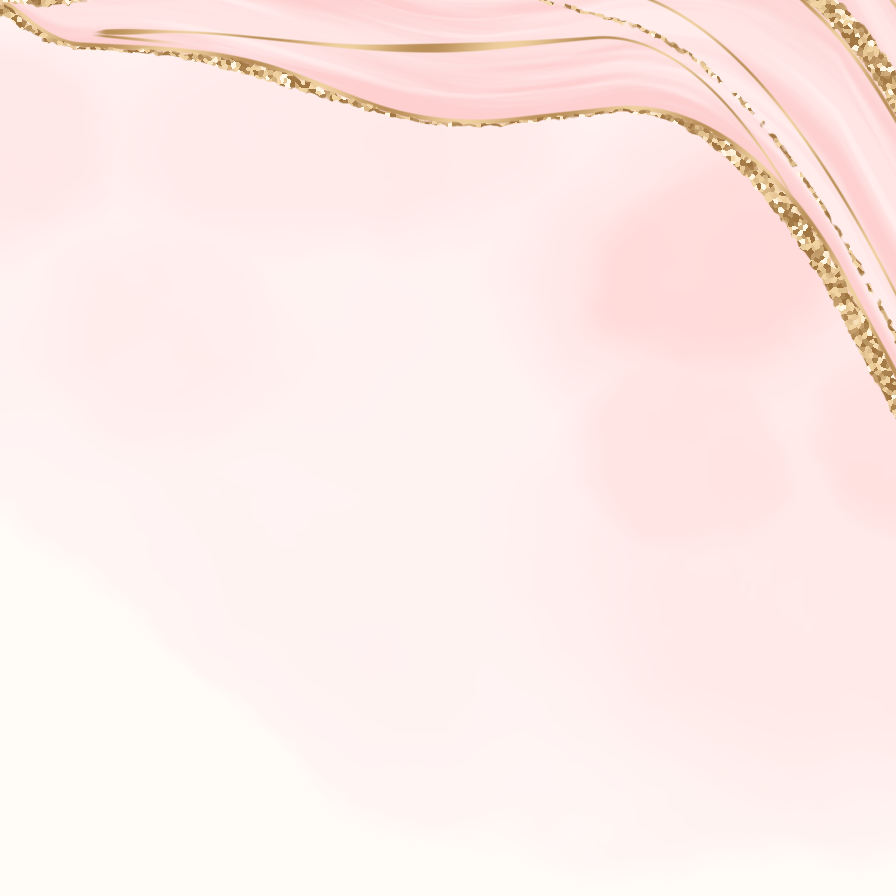
A three.js fragment shader for this background:

```glsl
#define CREAM vec3(1.0, 0.984, 0.968)
#define BLUSH vec3(1.0, 0.953, 0.950)
#define ROSE vec3(1.0, 0.855, 0.850)
#define MARBLE_PALE vec3(1.0, 0.925, 0.920)
#define MARBLE_DEEP vec3(0.995, 0.815, 0.815)
#define GOLD_DARK vec3(0.68, 0.50, 0.28)
#define GOLD_LIGHT vec3(0.95, 0.83, 0.64)
#define GRAINS 190.0
#define SOFT 0.0012
#define STEP 0.002

varying vec2 vUv;

float hash(vec2 p) {
  return fract(sin(dot(p, vec2(127.1, 311.7))) * 43758.55);
}

float noise(vec2 p) {
  vec2 i = floor(p), f = fract(p);
  f = f * f * (3.0 - 2.0 * f);
  return mix(mix(hash(i), hash(i + vec2(1.0, 0.0)), f.x),
             mix(hash(i + vec2(0.0, 1.0)), hash(i + 1.0), f.x), f.y);
}

float fbm(vec2 p) {
  float sum = 0.0, amp = 0.5;
  for (int i = 0; i < 5; i++) {
    sum += amp * noise(p);
    p = p * 2.03 + 17.3;
    amp *= 0.5;
  }
  return sum;
}

// Rounded change of slope at one place along a curve
float bend(float x, float at, float change, float r) {
  float t = x - at, c = clamp(t, -r, r) + r;
  return change * (c * c / (4.0 * r) + max(t - r, 0.0));
}

// Curves, as depth below the top edge
float hemCurve(float x) {
  return 0.016 + 0.62 * x + bend(x, 0.06, -0.56, 0.03) + bend(x, 0.199, 0.23, 0.05)
    + bend(x, 0.495, -0.40, 0.08) + bend(x, 0.81, 1.98, 0.127);
}
float crestCurve(float x) {
  return 0.037 - 0.01 * x + bend(x, 0.215, 0.11, 0.05) + bend(x, 0.404, -0.10, 0.05)
    + bend(x, 0.52, -0.08, 0.05) + bend(x, 0.781, 1.88, 0.117);
}
float sparkCurve(float x) { return -0.1634 + 0.27 * x + bend(x, 0.846, 1.75, 0.156); }
float threadCurve(float x) { return -0.2546 + 0.35 * x + bend(x, 0.872, 1.8, 0.156); }
float cornerCurve(float x) { return -0.8535 + 0.95 * x + bend(x, 0.964, 0.9, 0.052); }
float creamCurve(float x) {
  return 0.585 + 0.35 * x + bend(x, 0.13, 0.9, 0.05) + bend(x, 0.34, -1.13, 0.06);
}

// Signed distance to a curve from two of its heights; positive below it
float below(vec2 q, float y, float yNext) {
  float slope = (yNext - y) / STEP;
  return (q.y - y) / sqrt(1.0 + slope * slope);
}

float bump(float x, float at, float r) { return exp(-pow((x - at) / r, 2.0)); }
float band(float d, float halfWidth) { return 1.0 - smoothstep(-SOFT, SOFT, abs(d) - halfWidth); }
float blot(vec2 p, vec2 at, vec2 size) { return 1.0 - smoothstep(0.5, 1.2, length((p - at) / size)); }

// Faceted gold grains
vec3 glitter(vec2 q) {
  vec2 p = q * GRAINS, cell = floor(p), best = cell;
  float nearest = 9.0;
  for (int j = -1; j <= 1; j++) for (int i = -1; i <= 1; i++) {
    vec2 c = cell + vec2(float(i), float(j));
    float d = length(c + vec2(hash(c), hash(c + 41.0)) - p);
    if (d < nearest) { nearest = d; best = c; }
  }
  float shine = hash(best + 7.0);
  vec3 col = mix(GOLD_DARK * 0.92, GOLD_LIGHT, smoothstep(0.1, 0.8, shine));
  return mix(col, vec3(1.0, 0.97, 0.9), smoothstep(0.8, 0.95, shine));
}

vec3 watercolour(vec2 q) {
  vec2 warp = vec2(fbm(q * 6.0), fbm(q * 6.0 + 31.0)) - 0.48;
  vec2 p = q + 0.12 * warp;
  vec3 col = mix(BLUSH, ROSE, 0.12 * (fbm(q * 5.0 + 9.0) - 0.4));
  // Broad pale washes
  float wash = 0.42 * blot(p, vec2(0.0, 0.15), vec2(0.15, 0.13));
  wash = max(wash, 0.32 * blot(p, vec2(0.38, 0.16), vec2(0.32, 0.14)));
  wash = max(wash, 0.22 * blot(p, vec2(0.19, 0.37), vec2(0.17, 0.15)));
  wash = max(wash, 0.34 * blot(p, vec2(0.92, 0.66), vec2(0.36, 0.32)));
  // Saturated stains
  wash = max(wash, 0.58 * blot(p, vec2(0.76, 0.50), vec2(0.14, 0.16)));
  wash = max(wash, 0.65 * blot(p, vec2(1.0, 0.50), vec2(0.12, 0.13)));
  wash = max(wash, 0.50 * blot(p, vec2(0.82, 0.30), vec2(0.27, 0.21)));
  wash = max(wash, 0.93 * blot(p, vec2(0.82, 0.30), vec2(0.19, 0.15)));
  col = mix(col, ROSE, wash * (0.85 + 0.3 * fbm(q * 9.0)));
  float cream = p.y - creamCurve(p.x);
  return mix(col, CREAM, 0.3 * smoothstep(-0.2, 0.0, cream) + 0.7 * smoothstep(-0.02, 0.03, cream));
}

void main() {
  vec2 q = vec2(vUv.x, 1.0 - vUv.y);
  float x = q.x;
  float hem = below(q, hemCurve(x), hemCurve(x + STEP));
  float crest = below(q, crestCurve(x), crestCurve(x + STEP));
  float spark = below(q, sparkCurve(x), sparkCurve(x + STEP));
  float thread = below(q, threadCurve(x), threadCurve(x + STEP));
  float corner = below(q, cornerCurve(x), cornerCurve(x + STEP));

  // Marble flowing along the hem
  float flow = fbm(vec2(x * 3.0, hem * 38.0 + 1.5 * noise(q * 5.0)));
  float vein = noise(vec2(x * 4.0 + 5.0, hem * 150.0 + 2.0 * flow));
  float tone = 0.8 * smoothstep(0.28, 0.72, flow) + 0.3 * smoothstep(0.55, 0.9, vein);
  tone -= 0.25 * step(0.0, crest) * bump(x, 0.52, 0.2);
  tone += 0.35 * smoothstep(-SOFT, SOFT, -spark) * smoothstep(-SOFT, SOFT, thread);
  vec3 marble = mix(MARBLE_DEEP, MARBLE_PALE, clamp(tone, 0.0, 1.0));

  // Gold lines and the hairpin at the left
  float hemWidth = 0.003 + 0.011 * bump(x, 0.30, 0.09) + 0.019 * smoothstep(0.68, 0.93, x)
    + 0.009 * (1.0 - smoothstep(0.0, 0.09, x));
  float span = smoothstep(0.1, 0.12, x) * (1.0 - smoothstep(0.86, 0.92, x));
  float crestWidth = span * (0.0012 + 0.0038 * bump(x, 0.5, 0.11) + 0.002 * bump(x, 0.135, 0.04));
  float line = band(crest, crestWidth) * span;
  float leg = q.y - 0.039 - 0.10 * (x - 0.104);
  line = max(line, band(leg, 0.0015) * smoothstep(0.1, 0.12, x) * (1.0 - smoothstep(0.15, 0.215, x)));
  line = max(line, band(thread, 0.0014));
  line = max(line, band(corner - 0.002, 0.002));
  line = max(line, band(corner + 0.062, 0.0013));
  line = max(line, band(hem + hemWidth + 0.002, 0.0026));
  float sheen = 0.5 + 0.5 * sin(x * 34.0 + q.y * 21.0);
  vec3 gold = mix(GOLD_DARK, GOLD_LIGHT, 0.2 + 0.75 * sheen);

  // Glitter strips with ragged rims
  float rag = 0.004 * (noise(q * 170.0) - 0.5);
  float grains = band(hem + 0.5 * hemWidth + rag, 0.5 * hemWidth);
  grains = max(grains, band(spark + rag, 0.0022) * smoothstep(0.2, 0.45, noise(q * 90.0)));
  grains = max(grains, band(corner + 0.013 + rag, 0.012));
  grains = max(grains, band(q.y + rag, 0.007 * bump(x, 0.05, 0.04)) * (1.0 - smoothstep(0.08, 0.11, x)));

  vec3 col = mix(watercolour(q), marble, 1.0 - smoothstep(-SOFT, SOFT, hem + 0.5 * hemWidth));
  col = mix(col, gold, line);
  col = mix(col, glitter(q), grains);
  gl_FragColor = vec4(col, 1.0);
}
```
